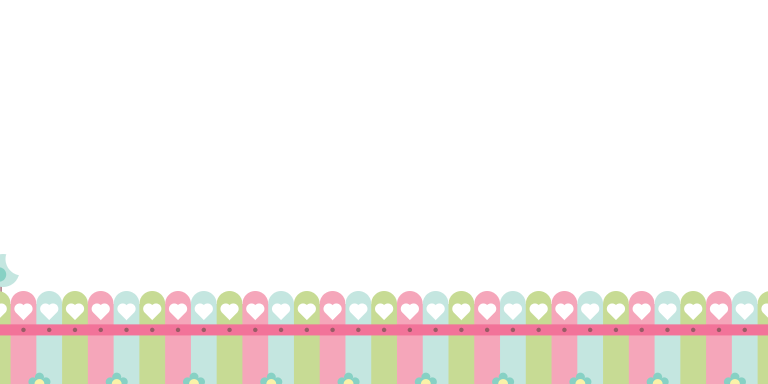
This background is drawn by a Shadertoy shader. Its source:

```glsl
// A pastel picket fence with hearts, a pink rail and small flowers below a white sky.
// One unit is one picket width; the fence repeats by fract and mod, and every
// shape is a signed distance turned into smooth coverage, painted back to front.

const float UNITS_HIGH = 14.907;

// Smooth coverage of a distance, about one pixel wide.
float cover(float dist) {
    return clamp(0.5 - dist * iResolution.y / UNITS_HIGH, 0.0, 1.0);
}

float circle(vec2 p, vec2 center, float radius) {
    return length(p - center) - radius;
}

float box(vec2 p, vec2 center, vec2 halfSize) {
    vec2 d = abs(p - center) - halfSize;
    return length(max(d, 0.0)) + min(max(d.x, d.y), 0.0);
}

// Heart with its tip at the origin, about 1.1 high.
float heart(vec2 p) {
    p.x = abs(p.x);
    if (p.x + p.y > 1.0) return circle(p, vec2(0.25, 0.75), 0.3536);
    vec2 toNotch = p - vec2(0.0, 1.0);
    vec2 toSide = p - 0.5 * max(p.x + p.y, 0.0);
    return sqrt(min(dot(toNotch, toNotch), dot(toSide, toSide))) * sign(p.x - p.y);
}

// Five round petals about the origin, one pointing up.
float petals(vec2 p) {
    float dist = 10.0;
    for (int i = 0; i < 5; i++) {
        float angle = 1.5708 + 1.25664 * float(i);
        dist = min(dist, circle(p, 0.265 * vec2(cos(angle), sin(angle)), 0.175));
    }
    return dist;
}

vec3 picketColor(float index) {
    float kind = mod(index, 3.0);
    if (kind < 0.5) return vec3(0.78, 0.86, 0.58);
    return kind < 1.5 ? vec3(0.96, 0.65, 0.73) : vec3(0.77, 0.90, 0.88);
}

void mainImage(out vec4 fragColor, in vec2 fragCoord) {
    vec2 p = fragCoord / iResolution.y * UNITS_HIGH + vec2(0.089, 0.0);
    vec3 brown = vec3(0.60, 0.36, 0.40);
    vec3 teal = vec3(0.53, 0.82, 0.77);
    vec3 color = vec3(1.0);

    // Bird at the left edge: leg, body with a curved tail, wing
    color = mix(color, brown, cover(box(p, vec2(0.13, 3.7), vec2(0.025, 0.15))));
    float body = max(circle(p, vec2(0.206, 4.406), 0.64),
                     -circle(p, vec2(0.943, 4.852), 0.64));
    color = mix(color, vec3(0.77, 0.90, 0.88), cover(body));
    float wing = max(body, circle(p, vec2(0.05, 4.25), 0.28));
    color = mix(color, teal, cover(wing));

    // Round-topped pickets, blended softly where neighbours meet
    float index = floor(p.x + 0.5);
    vec2 local = vec2(p.x - index, p.y);
    vec3 neighbour = picketColor(index + (local.x < 0.0 ? -1.0 : 1.0));
    vec3 paint = mix(picketColor(index), neighbour, cover(0.5 - abs(local.x)));
    float picket = min(circle(local, vec2(0.0, 3.11), 0.5), p.y - 3.11);
    color = mix(color, paint, cover(picket));

    // White hearts
    float heartDist = heart((local - vec2(0.0, 2.48)) / 0.585) * 0.585;
    color = mix(color, vec3(1.0), cover(heartDist));

    // Rail with one nail per picket
    color = mix(color, vec3(0.95, 0.45, 0.60), cover(abs(p.y - 2.1) - 0.215));
    color = mix(color, brown, cover(circle(local, vec2(0.0, 2.1), 0.085)));

    // Flowers rising from the lower edge, one every three pickets
    vec2 flower = vec2(mod(p.x - 0.12, 3.0) - 1.5, p.y);
    color = mix(color, teal, cover(petals(flower)));
    color = mix(color, vec3(0.98, 0.95, 0.66), cover(length(flower) - 0.19));

    fragColor = vec4(color, 1.0);
}
```
